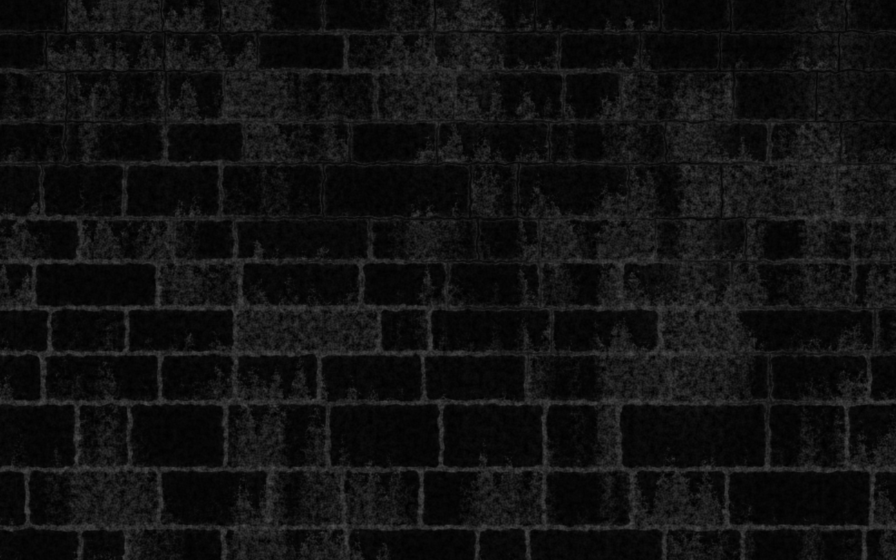
This texture is drawn by a Shadertoy shader. Its source:

```glsl
#define ASPECT 1.6        // canvas width over height
#define ACROSS 9.0        // mean bricks per course
#define JITTER 0.62       // wander of the upright joints
#define GAP 0.0040        // half width of a joint
#define CORNER 0.008      // rounding of the bricks
#define WOBBLE 0.0034     // unevenness of the edges
#define GRAIN 75.0        // frequency of the stone grain
#define SOOT_TONE 0.022
#define STONE_TONE 0.102
#define MORTAR_TONE 0.180

// Course edges from bottom to top; the outer ones lie off the canvas
const int COURSES = 12;
const float EDGES[13] = float[13](-0.02, 0.058, 0.162, 0.281, 0.369, 0.450,
    0.533, 0.610, 0.708, 0.783, 0.873, 0.942, 1.02);

struct Brick { vec2 center; vec2 halfSize; float seed; };

float hash(vec2 p) {
    vec3 v = fract(p.xyx * vec3(0.1031, 0.1030, 0.0973));
    v += dot(v, v.yzx + 33.33);
    return fract((v.x + v.y) * v.z);
}

float corner(vec2 cell, vec2 offset) {
    float angle = 6.2832 * hash(cell + 17.0);
    return dot(vec2(cos(angle), sin(angle)), offset);
}

float gradientNoise(vec2 p) {
    vec2 i = floor(p), f = p - i;
    vec2 u = f * f * f * (f * (f * 6.0 - 15.0) + 10.0);
    vec2 e = vec2(1.0, 0.0);
    return mix(mix(corner(i, f), corner(i + e, f - e), u.x),
               mix(corner(i + e.yx, f - e.yx), corner(i + e.xx, f - e.xx), u.x), u.y);
}

float fbm(vec2 p) {
    float sum = 0.0, gain = 1.0;
    for (int i = 0; i < 3; i++) {
        sum += gain * gradientNoise(p);
        p = p * 1.83 + 11.7;
        gain *= 0.85;
    }
    return sum;
}

// Brick that encloses p, between two jittered joints of its course
Brick findBrick(vec2 p) {
    int course = 0;
    for (int i = 1; i < COURSES; i++) if (p.y > EDGES[i]) course = i;
    float x = p.x / ASPECT * ACROSS, cell = floor(x);
    float left = cell - 2.0, right = cell + 3.0, seed = 0.0;
    for (float j = -1.0; j <= 1.0; j++) {
        vec2 id = vec2(cell + j, float(course) * 7.0) + 40.0;
        float joint = cell + j + 0.5 + JITTER * (hash(id) - 0.5);
        if (joint <= x) { left = joint; seed = hash(id + 91.0); }
        else right = min(right, joint);
    }
    vec2 low = vec2(left * ASPECT / ACROSS, EDGES[course]);
    vec2 high = vec2(right * ASPECT / ACROSS, EDGES[course + 1]);
    return Brick(0.5 * (low + high), 0.5 * (high - low), seed);
}

float roundedBox(vec2 p, vec2 halfSize, float radius) {
    vec2 q = abs(p) - halfSize + radius;
    return length(max(q, 0.0)) + min(max(q.x, q.y), 0.0) - radius;
}

float bump(float x, float middle, float width) {
    float t = (x - middle) / width;
    return exp(-t * t);
}

void mainImage(out vec4 fragColor, in vec2 fragCoord) {
    vec2 uv = fragCoord / iResolution.xy;
    vec2 p = uv * vec2(ASPECT, 1.0);
    float pixel = 1.0 / iResolution.y;

    // Layout with uneven edges
    vec2 q = p + WOBBLE * vec2(fbm(p * 30.0), fbm(p * 30.0 + 53.0));
    Brick brick = findBrick(q);
    vec2 local = q - brick.center;
    float d = roundedBox(local, brick.halfSize - GAP, CORNER);
    float grain = fbm(p * GRAIN);

    // Washed streaks that run down over several courses
    float wash = bump(uv.x, 0.77, 0.035) * smoothstep(0.15, 0.6, uv.y) * smoothstep(0.95, 0.8, uv.y)
               + 0.9 * bump(uv.x, 0.53, 0.03) * smoothstep(0.7, 0.95, uv.y)
               + 0.5 * bump(uv.x, 0.93, 0.05) * smoothstep(0.5, 0.7, uv.y);
    float broad = gradientNoise(p * vec2(7.0, 1.5) + 5.0);
    float streak = 1.3 * broad + 0.6 * gradientNoise(p * vec2(28.0, 2.5))
                 + 0.5 * (brick.seed - 0.5) + 0.9 * wash;

    // Soot that drips from the top of each brick
    float depth = 0.5 - 0.5 * local.y / brick.halfSize.y;
    float run = 0.5 + 1.7 * (fract(brick.seed * 13.7) - 0.5) - 0.8 * broad
              + 0.9 * gradientNoise(vec2(p.x * 40.0, brick.seed * 60.0));
    float soot = smoothstep(0.18, -0.18, depth - run + 0.2 * grain) * (1.0 - 0.9 * min(wash, 1.0));
    float pale = smoothstep(-0.35, 0.3, streak + 0.12 * grain) * (1.0 - 0.9 * soot);
    float stone = mix(SOOT_TONE, STONE_TONE, pale) * max(0.1, 1.0 + 0.9 * grain);
    stone *= 1.0 + 0.25 * wash;
    stone += 0.035 * exp(min(d, 0.0) * 190.0) * (1.0 - 0.5 * soot) * max(0.2, 1.0 + grain);

    // Mortar, cleaner toward the lower left, with a dark seam elsewhere
    float clean = smoothstep(-0.3, 0.4, 0.85 - uv.y - 0.25 * uv.x + 0.7 * gradientNoise(p * 4.0 + 9.0));
    float mortar = MORTAR_TONE * mix(0.5, 1.0, clean) * max(0.3, 1.0 + 0.55 * grain);
    float edge = min(brick.halfSize.x - abs(local.x), brick.halfSize.y - abs(local.y));
    float seam = 1.0 - smoothstep(0.0004, 0.0012 + pixel, edge);
    mortar *= 1.0 - 0.65 * seam * (1.0 - clean);

    float soft = 0.0016 + 0.5 * pixel;
    float tone = mix(stone, mortar, smoothstep(-soft, soft, d));
    fragColor = vec4(vec3(tone), 1.0);
}
```
